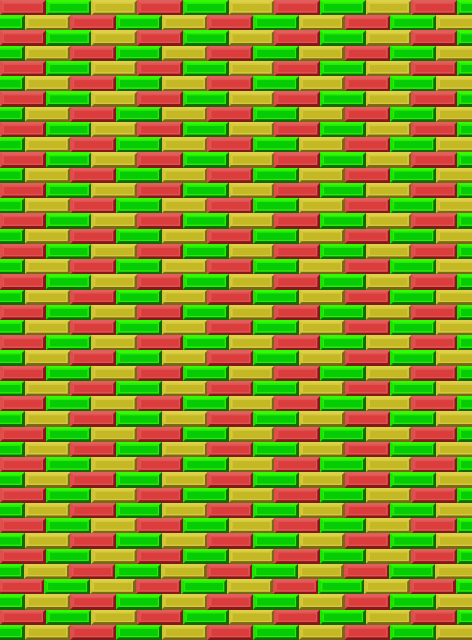
Reproduce this pattern procedurally as a Shadertoy shader.

```glsl
const float ROWS = 42.0;
const float BRICK_LENGTH = 3.0; // in row heights

// Face colours in running order: red, green, yellow
vec3 faceColor(float kind) {
    if (kind < 0.5) return vec3(0.86, 0.24, 0.24);
    if (kind < 1.5) return vec3(0.02, 0.80, 0.02);
    return vec3(0.77, 0.72, 0.14);
}

vec3 lightColor(float kind) {
    if (kind < 0.5) return vec3(0.88, 0.37, 0.36);
    if (kind < 1.5) return vec3(0.21, 0.98, 0.02);
    return vec3(0.87, 0.82, 0.29);
}

vec3 shadeColor(float kind) {
    if (kind < 0.5) return vec3(0.52, 0.10, 0.10);
    if (kind < 1.5) return vec3(0.06, 0.42, 0.01);
    return vec3(0.48, 0.41, 0.08);
}

// Mitred bevel lit from the top left, around a flat face with a thin bright rim
vec3 shadeBrick(vec2 q, float kind, float blur) {
    float left = q.x;
    float right = BRICK_LENGTH - q.x;
    float bottom = q.y;
    float top = 1.0 - q.y;
    float edge = min(min(left, right), min(bottom, top));

    vec3 face = faceColor(kind);
    vec3 light = lightColor(kind);
    vec3 shade = shadeColor(kind);

    vec3 lit = mix(light, mix(face, light, 0.5), smoothstep(-blur, blur, top - left));
    float inShade = smoothstep(-blur, blur, min(left, top) - min(right, bottom));
    vec3 bevel = mix(lit, shade, inShade);

    float rim = 1.0 - smoothstep(0.02, 0.02 + blur, abs(edge - 0.21));
    face = mix(face, light, 0.7 * rim);
    return mix(bevel, face, smoothstep(-0.5, 0.5, (edge - 0.17) / blur));
}

void mainImage(out vec4 fragColor, in vec2 fragCoord) {
    float blur = ROWS / iResolution.y;
    vec2 p = vec2(fragCoord.x, iResolution.y - fragCoord.y) * blur;
    float row = floor(p.y);

    // Alternate courses step sideways, with a slight slip near the foot
    float shift = 1.537 * mod(row, 2.0);
    if (row > 36.5 && row < 38.5) shift -= 0.017 * (row - 36.0);

    float along = p.x / BRICK_LENGTH - shift;
    float kind = mod(floor(along), 3.0);
    vec2 q = vec2(fract(along) * BRICK_LENGTH, 1.0 - fract(p.y));

    fragColor = vec4(shadeBrick(q, kind, blur), 1.0);
}
```
